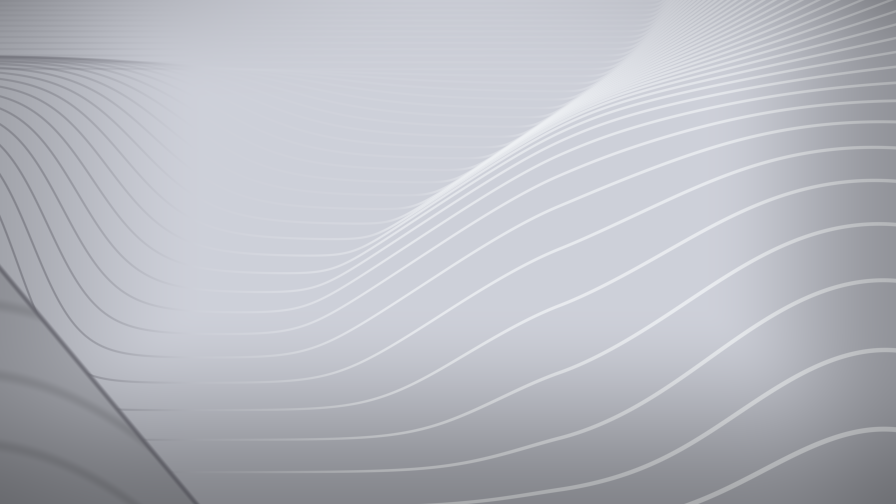
This background is drawn by a WebGL 2 fragment shader. Its source:

```glsl
#version 300 es
precision highp float;
// Silver folded sheets traced by flowing contour lines, with a soft vignette.
uniform vec2 u_resolution;
out vec4 outColor;

// Crest along which the contours of the right slope gather.
float foldHeight(float x) {
  return 0.42 + 0.16 * (7.68 - x) + 0.15 * log(1.0 + exp((4.95 - x) / 0.3));
}

// Valley contour: level in the middle, climbing in an S on the left.
float valley(float x, float k) {
  float climb = max(2.5 - 0.09 * k, 0.0);
  float level = 140.3 / (k + 20.0) - 2.33;
  return level - climb / (1.0 + exp((x - 0.13 * k + 0.5) / (0.1 + 0.017 * k)));
}

// Slope contour: fans out of the fold toward the lower right.
float slope(float x, float k) {
  float t = max(x - 3.84, 0.0) / 3.84;
  float center = 2.4 - 3.0 * smoothstep(4.8, 8.0, x);
  return foldHeight(x) + 5.0 / (1.0 + exp(0.5 * (k - center))) - 0.11 * t * t * (k - 10.0);
}

// Smooth minimum joins each valley contour to its slope contour.
float contour(float x, float k) {
  float a = valley(x, k), b = slope(x, k), soft = 0.03 + 0.3 * exp(-0.2 * k);
  return min(a, b) - soft * log(1.0 + exp(-abs(a - b) / soft));
}

float stroke(float dist, float halfWidth, float blur) {
  return 1.0 - smoothstep(max(halfWidth - blur, 0.0), halfWidth + blur, abs(dist));
}

// Darkening toward the borders and corners.
float vignette(vec2 p) {
  float bottom = 0.38 * smoothstep(2.6, 4.6, p.y);
  float right = 0.30 * smoothstep(6.0, 7.9, p.x);
  float left = 0.25 * (1.0 - smoothstep(-0.6, 1.8, p.x));
  float side = (p.x - 3.84) / 3.84;
  float top = (0.04 + 0.31 * side * side) * (1.0 - smoothstep(-0.5, 0.9, p.y));
  return 1.0 - length(vec2(bottom + top, right + left));
}

void main() {
  // Canvas spans 7.68 by 4.32 units, with y measured down from the top.
  vec2 p = gl_FragCoord.xy / u_resolution * vec2(7.68, 4.32);
  p.y = 4.32 - p.y;
  float blur = 0.75 * 4.32 / u_resolution.y;
  float shade = vignette(p);
  vec3 sheet = vec3(0.805, 0.815, 0.85) * shade;
  vec3 lightLine = vec3(0.94, 0.95, 0.96) * mix(shade, 1.0, 0.25);
  vec3 darkLine = vec3(0.46, 0.46, 0.50) * mix(shade, 1.0, 0.3);
  vec3 color = sheet;

  // Contours: dark on the left flank, bright on the right slope.
  for (int i = 0; i < 44; i++) {
    float k = float(i);
    float y = contour(p.x, k);
    float tilt = (contour(p.x + 0.02, k) - y) / 0.02;
    float dist = (p.y - y) / sqrt(1.0 + tilt * tilt);
    float front = smoothstep(-0.15, 0.15, valley(p.x, k) - slope(p.x, k));
    front = max(front, 1.0 - smoothstep(9.0, 15.0, k));
    float width = 0.009 + 0.012 * exp(-0.2 * k) * smoothstep(2.0, 6.0, p.x);
    float line = stroke(dist, width, blur);
    float bright = smoothstep(1.3, 3.6, p.x) * mix(0.16, 0.85, front) * exp(-0.025 * k);
    float dark = (1.0 - smoothstep(0.3, 1.8, p.x)) * 0.75 * exp(-0.06 * k);
    color = mix(color, darkLine, line * dark);
    color = mix(color, lightLine, line * bright);
  }

  // Lower left sheet with broad, soft bands.
  float edge = (p.y - 2.3 - 1.2 * p.x) / 1.56;
  vec3 under = sheet * 0.88;
  for (int i = 0; i < 4; i++) {
    float y = 2.62 + 0.6 * float(i) + 0.15 * p.x + 0.25 * p.x * p.x;
    under = mix(under, sheet * 0.74, 0.6 * stroke(p.y - y, 0.03, 0.05));
  }
  color = mix(color, under, smoothstep(-blur, blur, edge));
  color = mix(color, darkLine * 0.95, 0.8 * stroke(edge, 0.018, blur + 0.01));

  outColor = vec4(color, 1.0);
}
```
